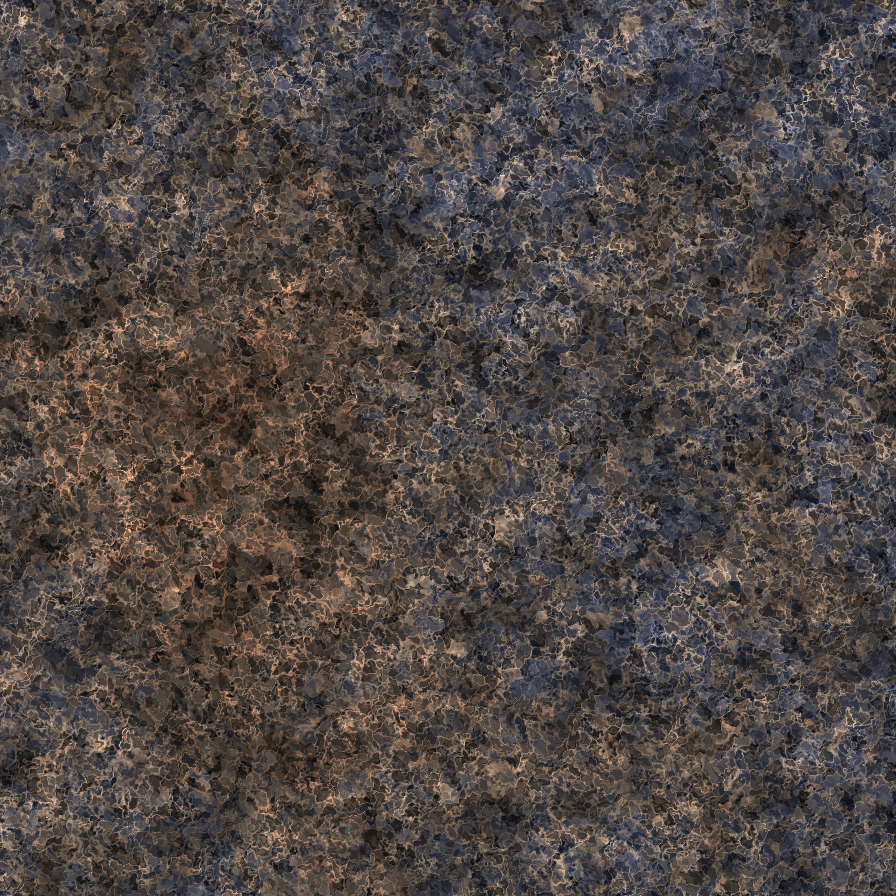
Reproduce this texture procedurally as a WebGL 1 fragment shader.

```glsl
precision highp float;
uniform vec2 u_resolution;

vec2 hash2(vec2 p) {
  vec3 q = fract(p.xyx * vec3(0.1031, 0.1030, 0.0973));
  q += dot(q, q.yzx + 33.33);
  return fract((q.xx + q.yz) * q.zy);
}

// Layered sines, each bent by the sum of the coarser ones.
float swell(vec2 p) {
  float sum = 0.0;
  float amp = 0.5;
  for (int i = 0; i < 6; i++) {
    p = mat2(0.8, 0.6, -0.6, 0.8) * p * 1.6 + 1.7;
    sum += amp * sin(p.x + 1.4 * sin(1.2 * p.y) + 2.0 * sum);
    amp *= 0.74;
  }
  return sum;
}

// Cellular noise: x is the gap to the cell border, yz are random per cell.
vec3 cells(vec2 p) {
  vec2 home = floor(p);
  float nearest = 9.0;
  float second = 9.0;
  vec2 id = home;
  for (int y = -1; y <= 1; y++) {
    for (int x = -1; x <= 1; x++) {
      vec2 cell = home + vec2(float(x), float(y));
      float d = length(cell + hash2(cell) - p);
      if (d < nearest) {
        second = nearest;
        nearest = d;
        id = cell;
      } else {
        second = min(second, d);
      }
    }
  }
  return vec3(second - nearest, hash2(id + 71.0));
}

void main() {
  vec2 uv = gl_FragCoord.xy / u_resolution.y;

  // Broad patches, stretched along the rising diagonal
  vec2 slanted = vec2(dot(uv, vec2(0.85, 0.53)), 1.5 * dot(uv, vec2(-0.53, 0.85)));
  float patches = swell(slanted * 9.0);
  float mottle = swell(uv * 34.0 + 5.0);
  float glow = clamp(0.5 + 0.35 * patches + 0.4 * mottle, 0.0, 1.3);

  // Two crumpled layers of grains
  vec2 crumple = vec2(swell(uv * 45.0 + 3.0), swell(uv.yx * 45.0 + 11.0));
  vec3 coarse = cells(uv * 68.0 + 0.55 * crumple);
  vec3 fine = cells(uv * 118.0 - 0.7 * crumple.yx + 40.0);

  // Pale wiry rims with dark crevices beside them
  float coarseRim = 1.0 - smoothstep(0.04, 0.27, coarse.x);
  float fineRim = 1.0 - smoothstep(0.06, 0.38, fine.x);
  float rims = coarseRim * (0.25 + 0.75 * coarse.z) + 0.65 * fineRim * fine.z;
  float crevice = smoothstep(0.16, 0.32, coarse.x) * (1.0 - smoothstep(0.32, 0.6, coarse.x));

  float tone = 0.22 + 0.13 * (coarse.y - 0.5) + 0.13 * (fine.y - 0.5) + 0.03 * patches;
  tone -= 0.09 * crevice * fine.z;
  tone += rims * (0.07 + 0.27 * glow);
  tone = max(tone, 0.06);

  // Rust gathers at the left, slate and navy elsewhere
  vec2 fromRust = (uv - vec2(0.25, 0.41)) * vec2(3.6, 3.0);
  float rust = exp(-dot(fromRust, fromRust));
  float warmth = 0.22 + 0.5 * rust + 0.16 * swell(uv * 5.0 + 8.0);
  warmth += 0.32 * (coarse.z - 0.5) + 0.3 * (fine.y - 0.5) + 0.33 * min(rims, 1.0);

  vec3 slate = vec3(0.87, 0.95, 1.20);
  vec3 sand = vec3(1.15, 0.99, 0.86);
  vec3 copper = vec3(1.40, 0.95, 0.70);
  vec3 navy = vec3(0.82, 0.85, 1.42);
  vec3 tint = mix(slate, sand, smoothstep(0.0, 0.65, warmth));
  tint = mix(tint, copper, 0.75 * smoothstep(0.65, 1.15, warmth));
  tint = mix(tint, navy, 0.7 * smoothstep(0.05, -0.3, warmth));

  gl_FragColor = vec4(tone * tint, 1.0);
}
```
